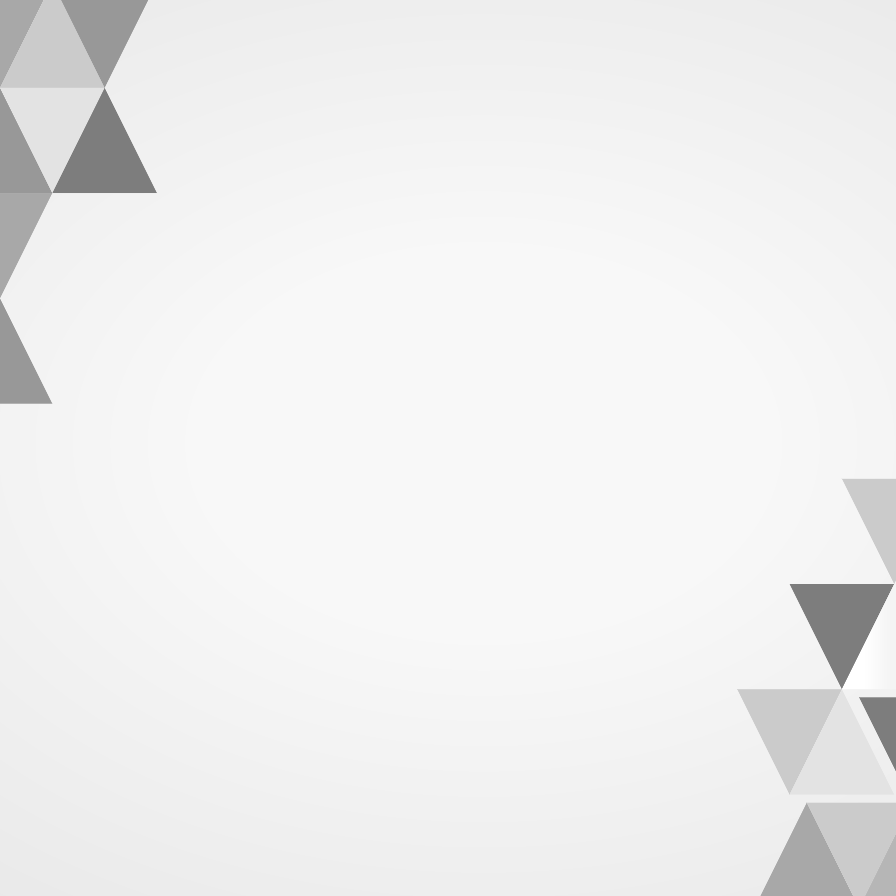
Give the GLSL for this background, as a WebGL 2 fragment shader.

```glsl
#version 300 es
precision highp float;
// Pale elliptical glow with clusters of grey triangles at two opposite sides.
// Each cluster is a lattice of alternating up and down triangles; a short list
// of cells (column, row, shade) selects the ones that are filled.
uniform vec2 u_resolution;
out vec4 outColor;

const vec2 CELL = vec2(0.0584, 0.1175); // half width and height of a triangle

const float DARK = 0.49;
const float MID = 0.595;
const float SOFT = 0.66;
const float PALE = 0.795;
const float FAINT = 0.89;

// Flat centre that darkens evenly outside an elliptical plateau.
float backdrop(vec2 p, vec2 center, float stretch, float plateau) {
    vec2 d = p - center;
    float radius = length(vec2(d.x / stretch, d.y));
    return 0.972 - 0.139 * max(radius - plateau, 0.0);
}

// Signed distance to an isosceles triangle; depth runs from apex to base.
float triangleDistance(float x, float depth, vec2 size) {
    float side = dot(vec2(abs(x), -depth), size.yx) / length(size);
    return max(side, depth - size.y);
}

// Antialiased coverage of one lattice cell; rows count downwards.
float cellCoverage(vec2 p, vec2 origin, vec2 cell, float pixel) {
    float x = p.x - origin.x - cell.x * CELL.x;
    float depth = origin.y - cell.y * CELL.y - p.y;
    bool pointsUp = mod(cell.x + cell.y, 2.0) < 0.5;
    depth = pointsUp ? depth : CELL.y - depth;
    float dist = triangleDistance(x, depth, CELL);
    return 1.0 - smoothstep(-0.5 * pixel, 0.5 * pixel, dist);
}

float paintCell(float base, vec2 p, vec2 origin, vec3 cell, float pixel) {
    return mix(base, cell.z, cellCoverage(p, origin, cell.xy, pixel));
}

void main() {
    vec2 p = gl_FragCoord.xy / u_resolution;
    float pixel = 1.0 / min(u_resolution.x, u_resolution.y);
    float shade = backdrop(p, vec2(0.54, 0.505), 1.48, 0.215);

    // Upper left cluster
    vec3 leftCells[8] = vec3[8](
        vec3(0, -1, SOFT), vec3(1, -1, PALE), vec3(2, -1, MID),
        vec3(0, 0, MID), vec3(1, 0, FAINT), vec3(2, 0, DARK),
        vec3(0, 1, SOFT), vec3(0, 2, MID));
    vec2 leftOrigin = vec2(0.0, 0.902);
    for (int i = 0; i < leftCells.length(); i++) {
        shade = paintCell(shade, p, leftOrigin, leftCells[i], pixel);
    }

    // Right cluster, including a white triangle that fades to the right
    float fadingWhite = mix(1.0, 0.955, smoothstep(0.96, 1.0, p.x));
    vec3 rightCells[5] = vec3[5](
        vec3(0, -1, PALE), vec3(-1, 0, DARK), vec3(0, 0, fadingWhite),
        vec3(-2, 1, PALE), vec3(-1, 1, FAINT));
    vec2 rightOrigin = vec2(0.998, 0.3482);
    for (int i = 0; i < rightCells.length(); i++) {
        shade = paintCell(shade, p, rightOrigin, rightCells[i], pixel);
    }

    // Lower right cluster, offset from the one above
    vec3 lowerCells[4] = vec3[4](
        vec3(2, -1, DARK), vec3(0, 0, SOFT),
        vec3(1, 0, PALE), vec3(2, 0, 0.715));
    vec2 lowerOrigin = vec2(0.9004, 0.1042);
    for (int i = 0; i < lowerCells.length(); i++) {
        shade = paintCell(shade, p, lowerOrigin, lowerCells[i], pixel);
    }

    outColor = vec4(vec3(shade), 1.0);
}
```
